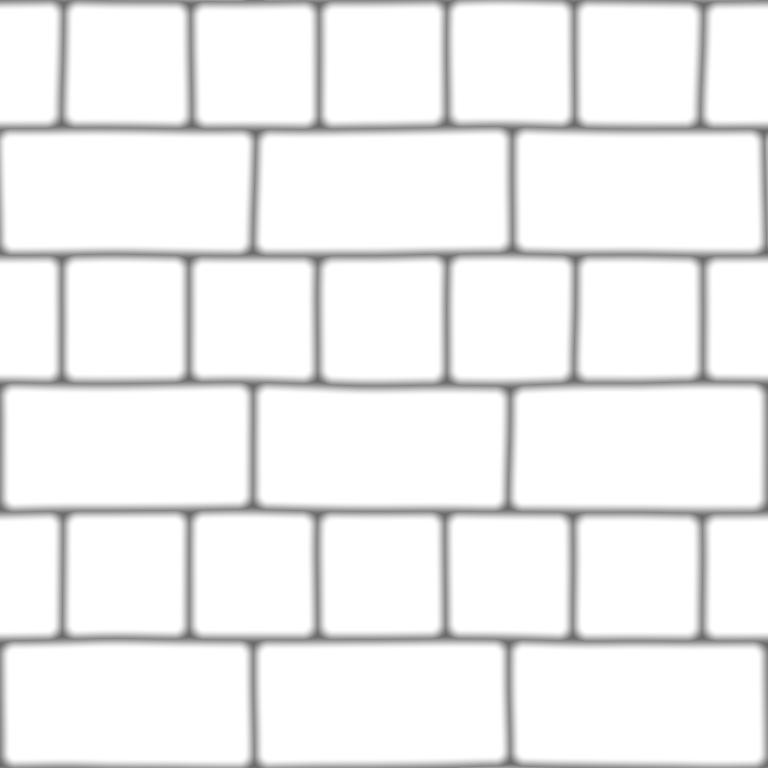
A Shadertoy shader for this pattern:

```glsl
#define ROWS 6.0            // courses, alternating long and square
#define LONG_BRICKS 3.0     // bricks across a long course
#define SHIFT vec2(-0.0026, 0.0)
#define CORNER 0.02         // corner radius of a brick
#define JOINT_CORE 0.006    // distance outside a brick where grey is deepest
#define JOINT_FADE 0.0135   // distance inside a brick where white is reached
#define WOBBLE 0.007        // strength of the hand-drawn waviness
#define WAVES 6.0           // noise cells across the canvas
#define JOINT_COLOR vec3(0.40)
#define BRICK_COLOR vec3(1.0)

float hash(vec2 p) {
    return fract(sin(dot(p, vec2(127.1, 311.7))) * 43758.5453);
}

// Value noise that repeats every `period` cells
float noise(vec2 p, float period) {
    vec2 cell = floor(p), f = fract(p);
    vec2 u = f * f * (3.0 - 2.0 * f);
    vec2 a = mod(cell, period), b = mod(cell + 1.0, period);
    return mix(mix(hash(a), hash(vec2(b.x, a.y)), u.x),
               mix(hash(vec2(a.x, b.y)), hash(b), u.x), u.y);
}

// Two octaves, centred on zero
float wobble(vec2 p) {
    return 0.7 * noise(p * WAVES, WAVES)
         + 0.3 * noise(p * WAVES * 2.0 + 3.7, WAVES * 2.0) - 0.5;
}

float roundedBox(vec2 p, vec2 halfSize, float radius) {
    vec2 q = abs(p) - halfSize + radius;
    return length(max(q, 0.0)) + min(max(q.x, q.y), 0.0) - radius;
}

// Signed distance to the nearest brick in one course
float course(vec2 p, float row) {
    float isSquare = mod(row, 2.0);
    float width = 1.0 / (LONG_BRICKS * (1.0 + isSquare));
    float x = p.x / width + 0.5 * isSquare;
    vec2 local = vec2((fract(x) - 0.5) * width, p.y - (row + 0.5) / ROWS);
    return roundedBox(local, 0.5 * vec2(width, 1.0 / ROWS), CORNER);
}

void mainImage(out vec4 fragColor, in vec2 fragCoord) {
    vec2 uv = fragCoord / iResolution.xy;
    vec2 p = uv - SHIFT;
    p += WOBBLE * vec2(wobble(uv), wobble(uv + 0.37));

    // Neighbouring courses keep the joints continuous
    float row = floor(p.y * ROWS);
    float d = 1.0;
    for (float i = -1.0; i <= 1.0; i++) {
        d = min(d, course(p, row + i));
    }

    // Soft grey joint, deepest in the pockets between corners
    float brick = smoothstep(-JOINT_CORE, JOINT_FADE, -d);
    fragColor = vec4(mix(JOINT_COLOR, BRICK_COLOR, brick), 1.0);
}
```
